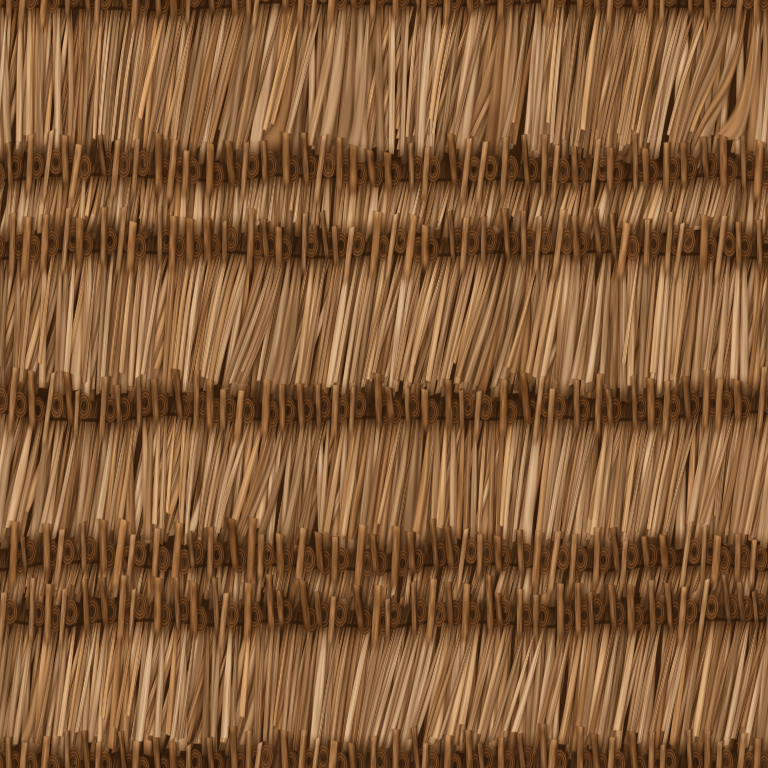
This texture is drawn by a Shadertoy shader. Its source:

```glsl
float hash(vec2 p) {
    return fract(sin(dot(p, vec2(127.1, 311.7))) * 43758.5453);
}

// Value noise that wraps along x
float noise(vec2 p, float period) {
    vec2 i = floor(p), f = smoothstep(0.0, 1.0, fract(p));
    float x0 = mod(i.x, period), x1 = mod(i.x + 1.0, period);
    return mix(mix(hash(vec2(x0, i.y)), hash(vec2(x1, i.y)), f.x),
               mix(hash(vec2(x0, i.y + 1.0)), hash(vec2(x1, i.y + 1.0)), f.x), f.y);
}

// 1 inside the edge, 0 outside
float cover(float dist, float blur) {
    return 1.0 - smoothstep(-blur, blur, dist);
}

// Tone holds brightness and warmth; drop is the distance below the binding
void paintStrands(inout vec2 tone, float x, float drop, float len, float row, float px) {
    if (drop < 0.0 || drop > len + 0.04) return;
    for (float layer = 0.0; layer < 5.0; layer++) {
        float count = 66.0 + 7.0 * layer;
        float seed = row * 7.0 + layer + 3.0;
        float lean = 0.02 + 0.27 * noise(vec2(x * 10.0, seed), 10.0);
        float u = (x + drop * lean) * count;
        for (float k = -2.0; k <= 2.0; k++) {
            float cell = floor(u) + k;
            vec2 id = vec2(mod(cell, count), seed);
            float a = hash(id), b = hash(id + 19.3), c = hash(id + 47.7);
            float centre = cell + 0.5 + (a - 0.5) * 0.8 + (b - 0.5) * drop * 13.0;
            float wide = step(0.92, c);
            float halfWidth = mix(0.16, 0.4, smoothstep(0.0, 0.13, drop))
                            * (0.6 + 0.6 * b) * (1.0 + 0.5 * wide);
            float across = (u - centre) / halfWidth;
            float end = len * (1.0 - 0.2 * a * c * step(2.0, layer)) + 0.03 * (b - 0.3);
            float span = cover(drop - end - 0.004 * across * (a - 0.5), px)
                       * smoothstep(0.0, 0.012, drop - 0.015 * a);

            // Shadow around the strand, then the fibrous blade
            tone.x *= 1.0 - 0.32 * span * (1.0 - smoothstep(0.8, 2.1, abs(across)));
            float fibre = noise(vec2(across * 2.5 + a * 90.0, drop * 22.0 + b * 50.0), 1000.0);
            float light = 0.48 + 0.45 * c + 0.035 * layer + 0.34 * (fibre - 0.5)
                        - 0.24 * across * across - 0.08 * across;
            light *= mix(0.42, 1.0, smoothstep(0.0, 0.085, drop));
            float mask = span * cover(abs(across) - 1.0, count * px / halfWidth * 0.8);
            tone = mix(tone, vec2(light, a * a * 0.8), mask);
        }
    }
}

// Dark binding with a rod, curled ties and upright stalk ends
void paintBinding(inout vec2 tone, float x, float drop, float row, float px) {
    if (drop < -0.05 || drop > 0.09) return;
    const float count = 42.0;
    float patchy = noise(vec2(x * 21.0, row + 80.0), 21.0);
    tone.x *= 1.0 - (0.4 + 0.3 * patchy) * (1.0 - smoothstep(0.008, 0.036, abs(drop - 0.016)));
    tone = mix(tone, vec2(0.02, 0.2), 0.8 * cover(abs(drop - 0.032) - 0.0022, px));

    float u = x * count;
    for (float k = -1.0; k <= 1.0; k++) {
        float cell = floor(u) + k;
        vec2 id = vec2(mod(cell, count), row + 60.0);
        float a = hash(id), b = hash(id + 23.1), c = hash(id + 51.9);
        float offset = u - cell - 0.5 - (a - 0.5) * 0.6;

        // Curled tie
        vec2 q = vec2(offset / count - 0.008, (drop - 0.014 - 0.012 * b) * 0.55);
        float radius = length(q);
        float ring = abs(radius - 0.0065) - 0.0028;
        float twist = 0.5 + 0.5 * sin(radius * 2600.0 + c * 6.0);
        tone = mix(tone, vec2(0.16 + 0.22 * twist + 0.12 * c, 1.0), 0.85 * cover(ring, px));

        // Stalk end
        float halfWidth = 0.13 + 0.08 * b;
        float across = (offset + (c - 0.45) * drop * 11.0) / halfWidth;
        float tip = -0.026 * a - 0.004 + 0.003 * across * (b - 0.5);
        float foot = 0.042 + 0.035 * c;
        float span = smoothstep(-px, px, drop - tip)
                   * (1.0 - smoothstep(foot - 0.02, foot, drop));
        tone.x *= 1.0 - 0.45 * span * (1.0 - smoothstep(0.8, 2.2, abs(across)));
        float grain = noise(vec2(across * 2.0 + a * 70.0, drop * 60.0 + b * 30.0), 1000.0);
        float light = 0.42 + 0.36 * c + 0.3 * (grain - 0.5) - 0.28 * across * across
                    - 0.1 * across + 0.15 * (1.0 - smoothstep(0.0, 0.012, drop - tip));
        float mask = span * cover(abs(across) - 1.0, count * px / halfWidth * 0.8);
        tone = mix(tone, vec2(light, 0.3 + 0.6 * b), mask);
    }
}

void mainImage(out vec4 fragColor, in vec2 fragCoord) {
    vec2 p = fragCoord / iResolution.xy;
    float px = 1.0 / iResolution.y;
    float y = 1.0 - p.y;

    // Binding heights, measured down from the top edge
    float tops[6] = float[6](0.2, 0.3, 0.51, 0.705, 0.78, 0.975);
    int current = 5;
    for (int i = 0; i < 6; i++) if (y >= tops[i]) current = i;

    // Each row overlaps the one above it
    vec2 tone = vec2(0.12, 0.3);
    for (int j = -1; j <= 1; j++) {
        int r = (current + j + 6) % 6;
        float row = float(r);
        float len = fract(tops[(r + 1) % 6] - tops[r]);
        float drop = j == 1 ? -fract(tops[r] - y) : fract(y - tops[r]);
        drop += 0.012 * (noise(vec2(p.x * 14.0, row + 30.0), 14.0) - 0.5);
        paintStrands(tone, p.x, drop, len, row, px);
        paintBinding(tone, p.x, drop, row, px);
    }

    // Straw ramp, browner in the middle
    float v = clamp(tone.x, 0.0, 1.1);
    vec3 straw = mix(vec3(0.15, 0.08, 0.025), vec3(0.8, 0.65, 0.49), v);
    straw += 4.0 * v * (1.0 - v) * vec3(0.02, -0.015, -0.035);
    straw *= mix(vec3(1.0), vec3(1.03, 0.93, 0.77), tone.y);
    fragColor = vec4(straw, 1.0);
}
```
